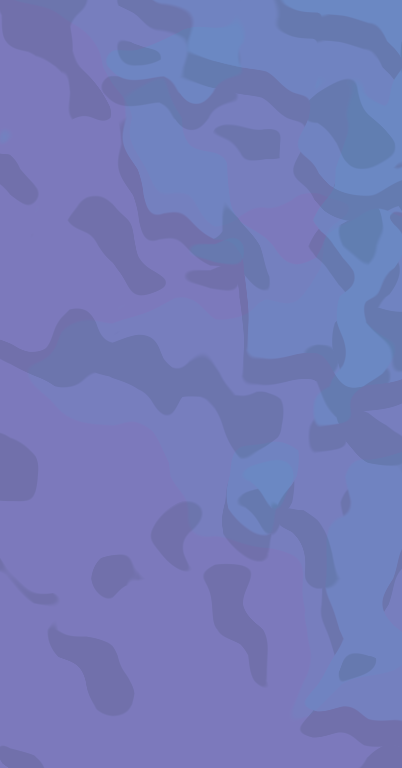
A WebGL 1 fragment shader for this pattern:

```glsl
precision highp float;
// Soft violet camouflage: translucent blue patches with muted shadows.
uniform vec2 u_resolution;

#define VIOLET vec3(0.487, 0.476, 0.738)
#define BLUE vec3(0.390, 0.555, 0.775)
#define SHADE vec3(0.908, 0.926, 0.910)
#define SHADE_SCALE 13.0
#define SHADE_CUT 0.20
#define WARP_SCALE 15.0
#define WARP_AMOUNT 0.045
#define SHADOW_DROP vec2(0.006, 0.034)

float hash(vec2 cell) {
  vec3 q = fract(cell.xyx * vec3(0.1031, 0.1030, 0.0973));
  q += dot(q, q.yzx + 33.33);
  return fract((q.x + q.y) * q.z);
}

float cornerSlope(vec2 cell, vec2 offset) {
  float angle = 6.28318 * hash(cell + 57.0);
  return dot(vec2(cos(angle), sin(angle)), offset);
}

// Gradient noise; the half-linear blend leaves kinks at cell borders.
float noise(vec2 p) {
  vec2 cell = floor(p), f = p - cell;
  vec2 w = mix(f, f * f * (3.0 - 2.0 * f), 0.5);
  vec2 e = vec2(1.0, 0.0);
  float low = mix(cornerSlope(cell, f), cornerSlope(cell + e, f - e), w.x);
  float high = mix(cornerSlope(cell + e.yx, f - e.yx),
                   cornerSlope(cell + 1.0, f - 1.0), w.x);
  return mix(low, high, w.y);
}

vec2 warp(vec2 p) {
  vec2 q = p * WARP_SCALE;
  return p + WARP_AMOUNT * vec2(noise(q + 11.3), noise(q + 47.8));
}

// Antialiased cut of a field with the given feature scale.
float cut(float field, float scale) {
  float edge = 0.9 * scale / u_resolution.y;
  return smoothstep(-edge, edge, field);
}

// Blue gathers toward the top and right; higher levels are rarer.
float bluePatch(vec2 p, float level) {
  float scale = 5.0 + 3.0 * level;
  float trend = 1.2 * (p.x - 0.26) + 0.55 * (p.y - 0.5);
  float grain = noise(warp(p) * scale + 19.7 * level);
  return cut(trend + 0.95 * grain - 0.02 - 0.21 * level, scale);
}

void main() {
  vec2 p = gl_FragCoord.xy / u_resolution.y;
  vec3 color = VIOLET;
  float shadow = 0.0;

  // Stacked translucent patches; the upper two drop a shadow below.
  for (int i = 0; i < 3; i++) {
    float level = float(i);
    float patchMask = bluePatch(p, level);
    color = mix(color, BLUE, patchMask * (0.22 + 0.11 * level));
    if (i > 0) {
      float dropped = bluePatch(p + SHADOW_DROP, level);
      shadow = max(shadow, dropped * (1.0 - patchMask));
    }
  }

  // Diagonally stretched dark blotches.
  vec2 q = mat2(0.80, -0.45, 0.55, 0.80) * warp(p);
  float blotch = noise(q * vec2(1.15, 0.85) * SHADE_SCALE + 83.1);
  shadow = max(shadow, cut(blotch - SHADE_CUT, SHADE_SCALE));

  gl_FragColor = vec4(color * mix(vec3(1.0), SHADE, shadow), 1.0);
}
```
